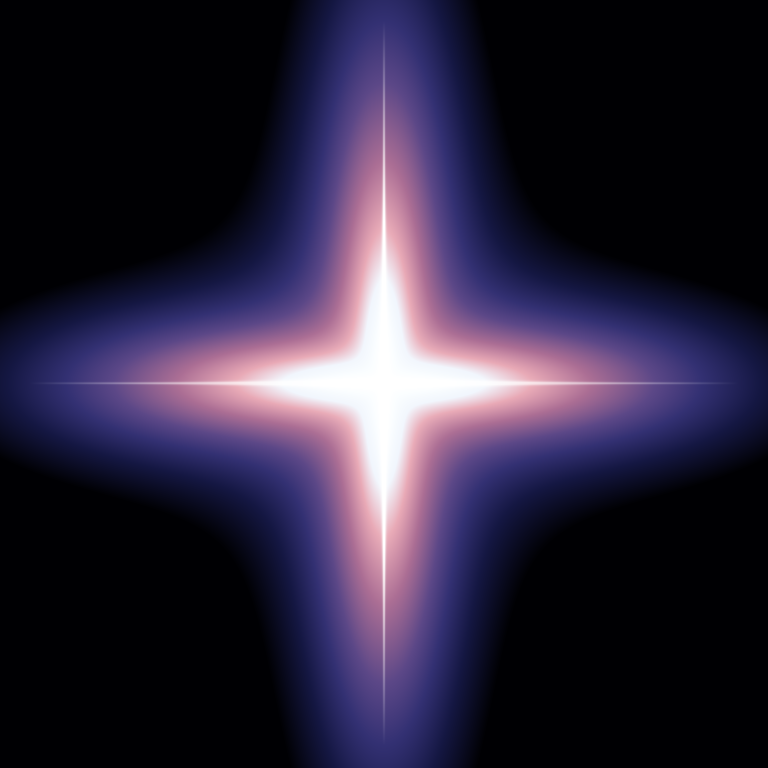
This background is drawn by a WebGL 2 fragment shader. Its source:

```glsl
#version 300 es
precision highp float;

#define CENTER vec2(0.5, 0.501)
#define ARM_PINCH 0.875
#define ARM_REACH 0.0625
#define ARM_FADE vec2(3.4, 1.0)
#define RAY_LENGTH vec2(0.462, 0.472)
#define RAY_STRENGTH vec2(1.2, 1.8)
#define RAY_TIP_WIDTH 0.0014
#define RAY_ROOT_WIDTH 0.011

uniform vec2 u_resolution;
out vec4 fragColor;

const int STOPS = 8;

// Four-armed star distance: equals the offset along a diagonal.
float starDistance(vec2 p) {
    float r2 = dot(p, p) + 1e-7;
    float pinch = 2.0 * p.x * p.x * p.y * p.y / r2;
    float reach = r2 * (1.0 + dot(ARM_FADE, p * p));
    return sqrt(ARM_PINCH * pinch + ARM_REACH * reach);
}

// Glow colours from the hot core out to the dark sky.
vec3 glowColor(float d) {
    float stops[STOPS] = float[](0.018, 0.034, 0.051, 0.075, 0.105, 0.130, 0.165, 0.215);
    vec3 colors[STOPS] = vec3[](
        vec3(0.97, 0.99, 1.00), vec3(0.94, 0.96, 0.99),
        vec3(0.91, 0.66, 0.71), vec3(0.67, 0.43, 0.58),
        vec3(0.36, 0.28, 0.53), vec3(0.20, 0.19, 0.45),
        vec3(0.08, 0.09, 0.26), vec3(0.00, 0.00, 0.01));
    vec3 color = colors[0];
    for (int i = 1; i < STOPS; i++) {
        float blend = clamp((d - stops[i - 1]) / (stops[i] - stops[i - 1]), 0.0, 1.0);
        color = mix(color, colors[i], blend);
    }
    return color;
}

// Tapered ray with a sharp centre and a faint halo.
float ray(float along, float across, float len, float strength) {
    float rest = max(1.0 - abs(along) / len, 0.0);
    float width = RAY_TIP_WIDTH + RAY_ROOT_WIDTH * pow(rest, 4.0);
    float core = exp(-across * across / (width * width));
    float halo = 0.4 * rest * rest * exp(-abs(across) / (2.5 * width));
    return min(strength * rest, 1.0) * min(core + halo, 1.0);
}

void main() {
    vec2 p = (gl_FragCoord.xy - 0.5 * u_resolution) / min(u_resolution.x, u_resolution.y);
    p += 0.5 - CENTER;

    vec3 color = glowColor(starDistance(p));
    float horizontal = ray(p.x, p.y, RAY_LENGTH.x, RAY_STRENGTH.x);
    float vertical = ray(p.y, p.x, RAY_LENGTH.y, RAY_STRENGTH.y);
    color = mix(color, vec3(1.0), 1.0 - (1.0 - horizontal) * (1.0 - vertical));

    fragColor = vec4(color, 1.0);
}
```
